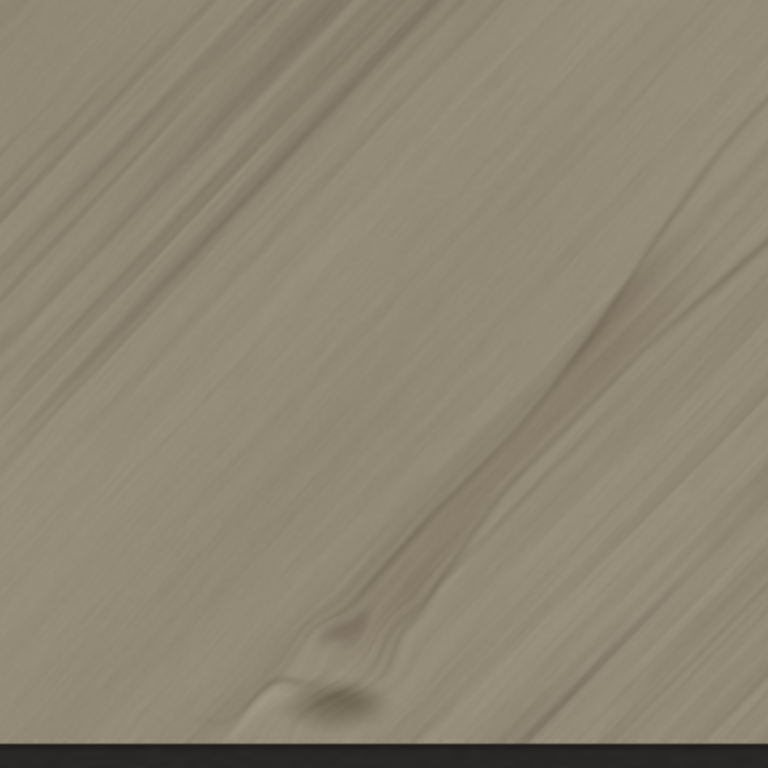
Write a Shadertoy shader that draws this texture.

```glsl
// Pale grey-brown wood with diagonal grain, a small knot and a dark bottom edge.

float hash(vec2 p) {
    vec3 q = fract(p.xyx * vec3(0.1031, 0.1030, 0.0973));
    q += dot(q, q.yzx + 33.33);
    return fract((q.x + q.y) * q.z);
}

float noise(vec2 p) {
    vec2 cell = floor(p), f = fract(p);
    f = f * f * (3.0 - 2.0 * f);
    return mix(mix(hash(cell), hash(cell + vec2(1, 0)), f.x),
               mix(hash(cell + vec2(0, 1)), hash(cell + vec2(1, 1)), f.x), f.y);
}

// Noise stretched along the grain; p.x runs along it, p.y across it
float grain(vec2 p, float along, float across, float seed) {
    return noise(p * vec2(along, across) + seed);
}

// Soft ellipse: 1 in the middle, 0 at the rim
float blob(vec2 p, vec2 center, vec2 radius) {
    return 1.0 - smoothstep(0.2, 1.0, length((p - center) / radius));
}

// Thin soft line around d = 0
float line(float d, float width) {
    return exp(-d * d / (width * width));
}

void mainImage(out vec4 fragColor, in vec2 fragCoord) {
    vec2 uv = fragCoord / iResolution.xy;

    // Grain space, rising to the right and bent a little around the knot
    vec2 p = vec2(dot(uv, vec2(0.695, 0.72)), dot(uv, vec2(0.72, -0.695)));
    vec2 knot = p - vec2(0.39, 0.235);
    float nearKnot = exp(-dot(knot * vec2(7.0, 13.0), knot * vec2(7.0, 13.0)));
    p.y += 0.010 * (noise(p * vec2(2.0, 3.0)) - 0.5);
    p.y += 0.035 * nearKnot * (noise(uv * 17.0 + 4.0) - 0.5);

    // Strong streaks gather toward the upper left and the lower right
    float upperBand = smoothstep(-0.62, -0.42, p.y) * (1.0 - smoothstep(-0.32, -0.15, p.y));
    float lowerBand = smoothstep(0.34, 0.50, p.y);
    float strength = 0.22 + 0.55 * upperBand + 0.45 * lowerBand
                   + 0.25 * smoothstep(0.08, 0.15, p.y);

    vec3 color = vec3(0.578, 0.544, 0.468);
    color += 0.022 * (grain(p, 1.5, 7.0, 11.0) - 0.5);

    // Broad, medium and fine streaks
    float broad = smoothstep(0.50, 0.90, grain(p, 1.1, 38.0, 23.0));
    float medium = smoothstep(0.52, 0.92, grain(p, 1.8, 85.0, 47.0));
    float fine = grain(p, 4.0, 170.0, 71.0) - 0.5;
    color -= strength * broad * vec3(0.040, 0.046, 0.038);
    color -= strength * medium * vec3(0.052, 0.052, 0.046);
    color += strength * 0.038 * fine;

    // Short pores, slightly off the grain direction
    vec2 pore = vec2(p.x, p.y + 0.06 * p.x);
    color += 0.014 * (grain(pore, 22.0, 230.0, 5.0) - 0.5);

    // Brown heart streak, widest in the middle, between two dark ring lines
    float upperRing = 0.178 - 0.065 * smoothstep(0.75, 1.3, p.x);
    float lowerRing = 0.222 + 0.045 * smoothstep(0.75, 0.42, p.x)
                    + 0.022 * smoothstep(0.95, 1.25, p.x);
    float reach = smoothstep(0.36, 0.55, p.x);
    float heart = smoothstep(upperRing - 0.008, upperRing + 0.008, p.y)
                * (1.0 - smoothstep(lowerRing - 0.018, lowerRing + 0.004, p.y))
                * reach * (1.0 - smoothstep(0.92, 1.16, p.x));
    color -= heart * vec3(0.046, 0.056, 0.052) * (0.7 + 0.5 * grain(p, 4.0, 45.0, 91.0));
    color -= 0.050 * line(p.y - upperRing, 0.005) * reach;
    color -= 0.055 * line(p.y - lowerRing, 0.005) * reach;
    color += 0.018 * line(p.y - lowerRing - 0.014, 0.006) * reach;

    // Knot: brown lobe, grey smudge and pale curl
    vec2 lobe = vec2(p.x - 0.445, p.y - 0.198);
    color -= blob(lobe, vec2(0.0), vec2(0.055, 0.018)) * vec3(0.065, 0.070, 0.062);
    float smudge = blob(uv, vec2(0.435, 0.082), vec2(0.085, 0.042));
    color -= smudge * (0.06 + 0.10 * noise(uv * vec2(20.0, 32.0) + 8.0));
    vec2 curl = uv - vec2(0.355, 0.080);
    float curve = curl.y - 0.45 * curl.x - 0.012 * cos(curl.x * 55.0);
    float curlFade = exp(-curl.x * curl.x * 300.0);
    color += 0.042 * line(curve, 0.012) * curlFade;
    color -= 0.055 * line(curve - 0.020, 0.005) * curlFade;

    // Faint mottling
    color += 0.008 * (noise(uv * 180.0) - 0.5);

    // Worn rim above the dark bottom edge
    float rim = line(uv.y - 0.0355, 0.0025);
    color += rim * 0.035 * (noise(uv * vec2(260.0, 120.0)) - 0.3);
    vec3 edge = vec3(0.160, 0.155, 0.150) - 0.035 * line(uv.y - 0.028, 0.004);
    edge += 0.012 * (noise(uv * vec2(60.0, 150.0)) - 0.5);
    color = mix(edge, color, smoothstep(0.0295, 0.0335, uv.y));

    fragColor = vec4(color, 1.0);
}
```
